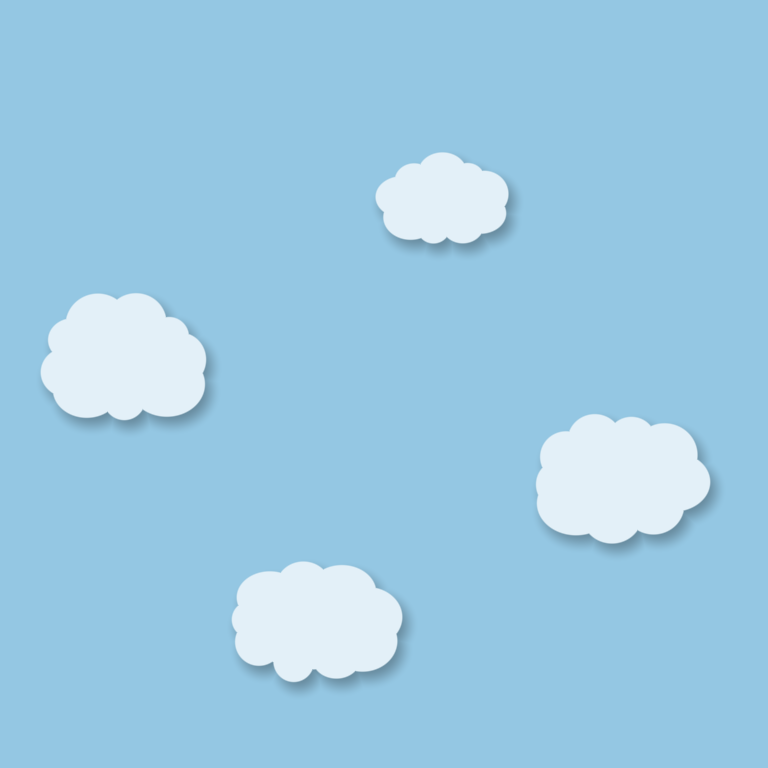
This pattern is drawn by a WebGL 2 fragment shader. Its source:

```glsl
#version 300 es
precision highp float;

uniform vec2 u_resolution;
out vec4 fragColor;

const vec3 SKY = vec3(0.58, 0.78, 0.89);
const vec3 CLOUD = vec3(0.89, 0.942, 0.972);
const float TAU = 6.2831853;

// Layout: clouds spread around a wide ring
const int CLOUD_COUNT = 4;
const vec2 RING_CENTER = vec2(0.495, 0.465);
const vec2 RING_RADIUS = vec2(0.335, 0.285);
const float RING_START = 1.29;
const float POSITION_JITTER = 0.03;
const float SMALL_SCALE = 0.72;

// Cloud shape: a core ellipse with a rim of puffs
const int PUFF_COUNT = 9;
const vec2 CLOUD_RADIUS = vec2(0.114, 0.075);
const float CORE_SCALE = 0.78;
const float RIM_SCALE = 0.66;
const float PUFF_MIN = 0.34;
const float PUFF_MAX = 0.58;
const float PUFF_JITTER = 0.3;

// Soft drop shadow
const vec2 SHADOW_OFFSET = vec2(0.007, -0.010);
const float SHADOW_BLUR = 0.015;
const float SHADOW_ALPHA = 0.30;

float hash(vec2 p) {
    return fract(sin(dot(p, vec2(127.1, 311.7))) * 43758.55);
}

vec2 direction(float angle) {
    return vec2(cos(angle), sin(angle));
}

float ellipseDistance(vec2 p, vec2 radius) {
    float k = length(p / radius);
    float slope = length(p / (radius * radius));
    return k * (k - 1.0) / max(slope, 1e-4);
}

float cloudDistance(vec2 p, float scale, float seed) {
    vec2 radius = CLOUD_RADIUS * scale;
    float d = ellipseDistance(p, radius * CORE_SCALE);
    for (int i = 0; i < PUFF_COUNT; i++) {
        vec2 id = vec2(float(i), seed);
        float jitter = PUFF_JITTER * (hash(id + 3.0) - 0.5);
        float angle = TAU * (id.x + jitter) / float(PUFF_COUNT) + seed;
        vec2 center = radius * RIM_SCALE * direction(angle);
        float size = radius.y * mix(PUFF_MIN, PUFF_MAX, hash(id + 11.0));
        vec2 aspect = vec2(mix(0.95, 1.3, hash(id + 23.0)), 1.0);
        d = min(d, ellipseDistance(p - center, size * aspect));
    }
    return d;
}

// Distance to the nearest cloud, wrapped at the canvas edges
float skyDistance(vec2 uv) {
    float d = 1.0;
    for (int i = 0; i < CLOUD_COUNT; i++) {
        float seed = float(i) + 1.0;
        float angle = RING_START + TAU * float(i) / float(CLOUD_COUNT);
        vec2 jitter = vec2(hash(vec2(seed, 5.0)), hash(vec2(seed, 9.0))) - 0.5;
        vec2 center = RING_CENTER + RING_RADIUS * direction(angle)
                    + POSITION_JITTER * jitter;
        vec2 p = uv - center;
        p -= round(p);
        float scale = i == 0 ? SMALL_SCALE : 1.0;
        d = min(d, cloudDistance(p, scale, seed));
    }
    return d;
}

void main() {
    vec2 uv = gl_FragCoord.xy / u_resolution;
    float pixel = 1.0 / min(u_resolution.x, u_resolution.y);

    float shadow = 1.0 - smoothstep(-SHADOW_BLUR, SHADOW_BLUR,
                                    skyDistance(uv - SHADOW_OFFSET));
    float cover = 1.0 - smoothstep(-pixel, pixel, skyDistance(uv));

    vec3 color = SKY * (1.0 - SHADOW_ALPHA * shadow);
    fragColor = vec4(mix(color, CLOUD, cover), 1.0);
}
```
